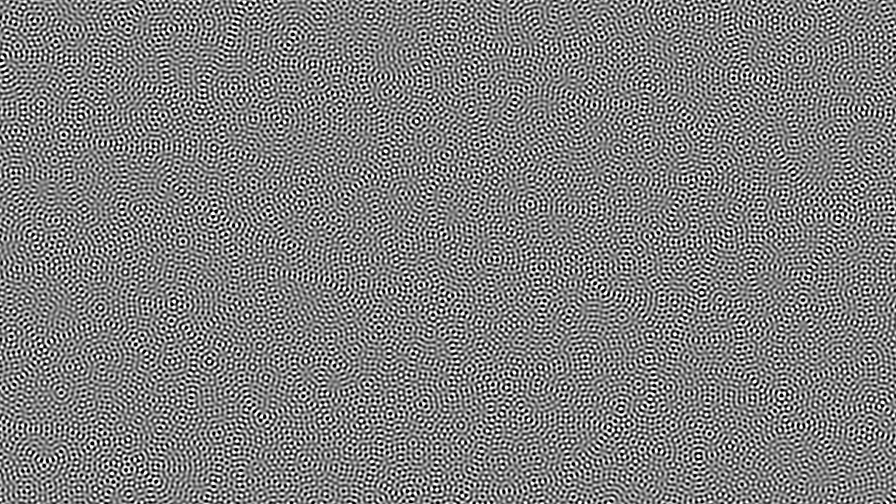
Give the GLSL for this pattern, as a Shadertoy shader.

```glsl
const float PI = 3.14159265;
const int WAVE_COUNT = 48;
const float CYCLES_PER_HEIGHT = 95.0;
const float FREQUENCY_SPREAD = 0.04;
const float MEAN_GREY = 0.502;
const float GREY_DEVIATION = 0.262;

// Sine-free hash: one number to three values in 0..1
vec3 hash31(float n) {
    vec3 p = fract(vec3(n) * vec3(0.1031, 0.1030, 0.0973));
    p += dot(p, p.yzx + 33.33);
    return fract((p.xxy + p.yzz) * p.zyx);
}

// Plane wave travelling along an angle; phase is in cycles
float planeWave(vec2 p, float angle, float frequency, float phase) {
    vec2 direction = vec2(cos(angle), sin(angle));
    return cos(2.0 * PI * (frequency * dot(p, direction) + phase));
}

// Isotropic interference of many waves, scaled to unit deviation
float waveField(vec2 p, float frequency, float spread) {
    float sum = 0.0;
    for (int i = 0; i < WAVE_COUNT; i++) {
        vec3 random = hash31(float(i) + 17.0);
        float angle = PI * (float(i) + random.x) / float(WAVE_COUNT);
        float detune = 1.0 + spread * (random.y - 0.5);
        sum += planeWave(p, angle, frequency * detune, random.z);
    }
    return sum * sqrt(2.0 / float(WAVE_COUNT));
}

void mainImage(out vec4 fragColor, in vec2 fragCoord) {
    // Canvas units: height is one, centred
    vec2 p = (fragCoord - 0.5 * iResolution.xy) / iResolution.y;

    // Smooth grey tones around the mean
    float field = waveField(p, CYCLES_PER_HEIGHT, FREQUENCY_SPREAD);
    float grey = clamp(MEAN_GREY + GREY_DEVIATION * field, 0.0, 1.0);
    fragColor = vec4(vec3(grey), 1.0);
}
```
